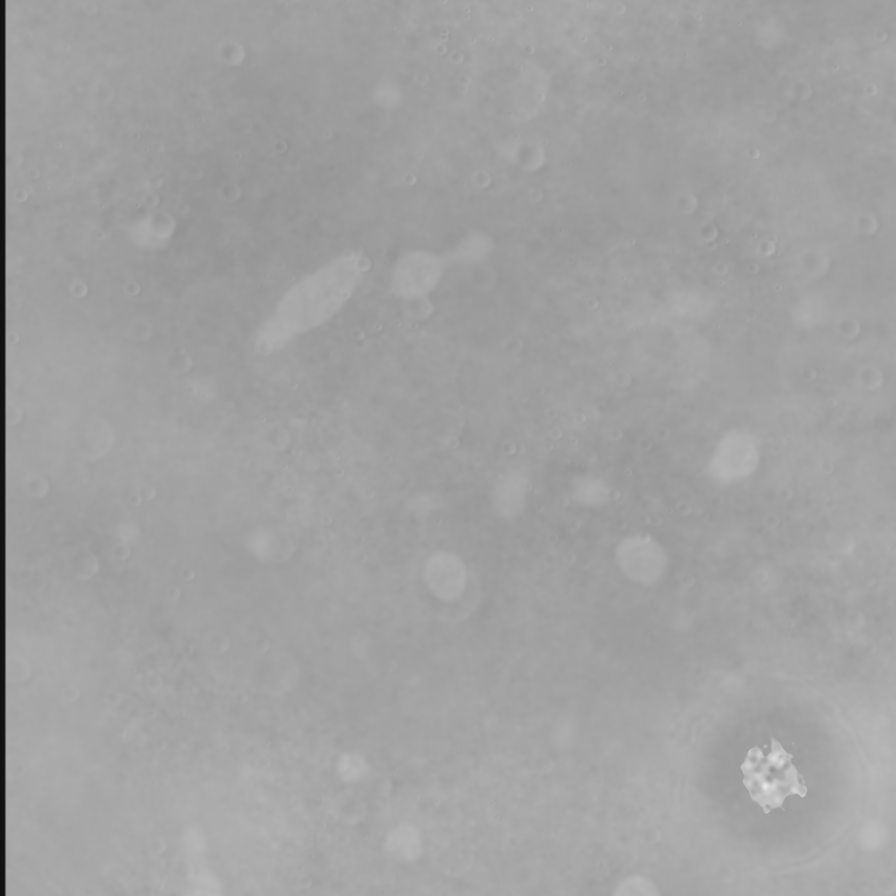
A WebGL 2 fragment shader for this texture:

```glsl
#version 300 es
precision highp float;
// A flat grey cratered plain seen from above, with a dark strip on its left edge.
// Summed cellular blobs give the mottling, scattered cells hold shaded pits,
// and one broad basin with a bright broken peak lies at the lower right.

uniform vec2 u_resolution;
out vec4 fragColor;

vec3 hash3(vec2 cell) {
    vec3 h = fract(cell.xyx * vec3(0.1031, 0.1030, 0.0973));
    h += dot(h, h.yxz + 33.33);
    return fract((h.xxy + h.yzz) * h.zyx);
}

// Smooth signed noise: one soft blob of random weight in each cell.
float blobs(vec2 p) {
    vec2 cell = floor(p);
    float sum = 0.0;
    for (int y = -1; y <= 1; y++) {
        for (int x = -1; x <= 1; x++) {
            vec2 id = cell + vec2(x, y);
            vec3 h = hash3(id + 57.0);
            vec2 d = p - id - h.xy;
            float falloff = max(0.0, 1.0 - dot(d, d));
            sum += (h.z * 2.0 - 1.0) * falloff * falloff * falloff;
        }
    }
    return sum;
}

float layeredBlobs(vec2 p) {
    float sum = 0.0, weight = 1.0;
    for (int i = 0; i < 4; i++) {
        sum += weight * blobs(p);
        p = mat2(1.6, 1.2, -1.2, 1.6) * p + 13.7;
        weight *= 0.6;
    }
    return sum;
}

// Pits lit from the left: shaded left wall, bright right wall, pale rim.
float craters(vec2 p, float share, float rimWidth) {
    vec2 cell = floor(p);
    float shade = 0.0;
    for (int y = -1; y <= 1; y++) {
        for (int x = -1; x <= 1; x++) {
            vec2 id = cell + vec2(x, y);
            vec3 place = hash3(id + 211.0);
            vec3 kind = hash3(id + 401.0);
            float radius = mix(0.13, 0.34, kind.x * kind.x);
            vec2 d = (p - id - place.xy) / radius;
            float q = length(d);
            float side = dot(d, vec2(0.92, -0.38));
            float wall = side * exp(-pow(q, 4.0)) - 0.25 * side * exp(-4.0 * (q - 1.3) * (q - 1.3));
            float rim = exp(-pow((q - 1.0) / rimWidth, 2.0));
            float strength = step(place.z, share) * mix(0.3, 1.0, kind.y);
            shade += strength * (wall + rim * (0.35 + 0.3 * side));
        }
    }
    return shade;
}

// Broad basin: dark floor, pale apron, cracked terraces and a bright peak.
float basin(vec2 p) {
    float r = length(p);
    float angle = atan(p.y, p.x);
    float ragged = r + 0.006 * blobs(p * 45.0);
    float tone = -0.035 * (1.0 - smoothstep(0.055, 0.098, ragged));
    tone += 0.022 * exp(-pow((r - 0.112) / 0.035, 2.0));
    float terraces = sin(ragged * 480.0 + 2.0 * sin(angle * 3.0));
    tone += 0.010 * terraces * exp(-pow((r - 0.103) / 0.013, 2.0)) * smoothstep(-0.3, 0.5, blobs(p * 22.0 + 4.0));

    float outline = length(p * vec2(1.0, 0.88)) + 0.013 * blobs(p * 75.0) + 0.006 * blobs(p * 150.0);
    float hollow = smoothstep(0.004, 0.010, length(p - vec2(0.008, 0.003)) + 0.004 * blobs(p * 120.0));
    float peak = (1.0 - smoothstep(0.027, 0.033, outline)) * mix(0.25, 1.0, hollow);
    return tone + peak * (0.12 + 0.10 * blobs(p * 130.0 + 9.0));
}

void main() {
    vec2 uv = gl_FragCoord.xy / u_resolution;

    // Broad tone: darker plain above the middle, paler ground below and right.
    float tone = 0.634;
    tone -= 0.026 * exp(-dot((uv - vec2(0.5, 0.62)) * vec2(1.9, 2.4), (uv - vec2(0.5, 0.62)) * vec2(1.9, 2.4)));
    tone += 0.020 * smoothstep(0.40, 0.08, uv.y) + 0.012 * smoothstep(0.65, 1.0, uv.x);

    // Clouded patches, faint level streaks and fine grain.
    tone += 0.021 * layeredBlobs(uv * 4.5 + 2.3);
    tone += 0.012 * blobs(uv * vec2(7.0, 32.0)) * smoothstep(0.35, 0.85, uv.x);
    float rough = smoothstep(-0.5, 0.6, blobs(uv * 8.0 + 31.0));
    tone += 0.014 * mix(0.5, 1.0, rough) * blobs(uv * 65.0);
    tone += 0.013 * mix(0.5, 1.0, rough) * blobs(uv * 140.0);

    // Pits in three sizes, with pale dusty spots; the basin floor stays smooth.
    vec2 fromBasin = uv - vec2(0.862, 0.132);
    float open = smoothstep(0.08, 0.13, length(fromBasin));
    float upper = mix(0.45, 1.0, smoothstep(0.2, 0.8, uv.y));
    float pits = 0.030 * craters(uv * 9.0 + 5.0, 0.17, 0.16);
    pits += 0.055 * upper * craters(uv * 25.0 + 17.0, 0.15, 0.3);
    pits += 0.045 * upper * rough * craters(uv * 55.0 + 71.0, 0.22, 0.4);
    float dust = smoothstep(0.55, 1.0, blobs(uv * 17.0 + 90.0));
    tone += open * (pits + 0.05 * dust) + basin(fromBasin);

    // Dark strip along the left edge.
    tone = mix(0.07, tone, smoothstep(0.0045, 0.0075, uv.x));
    fragColor = vec4(vec3(tone), 1.0);
}
```
